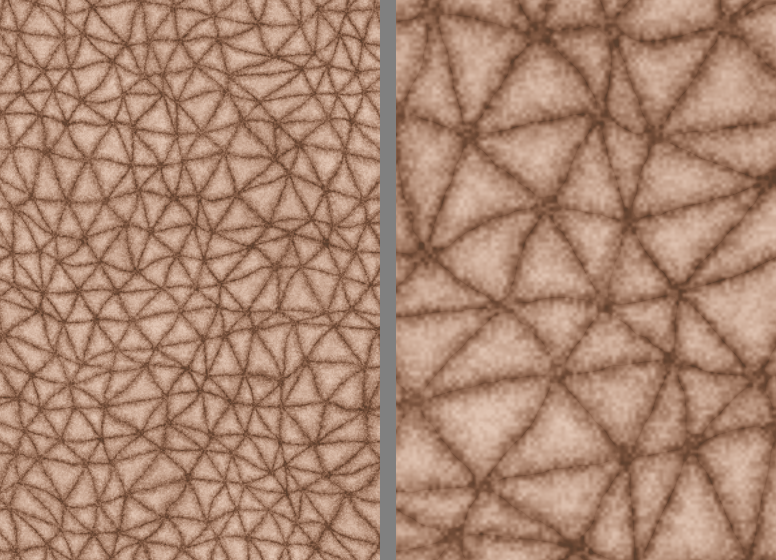
Left, the full canvas; right, a detail of the centre.
Write a Shadertoy shader that draws this pattern.

```glsl
// Irregular net of softly shaded triangles, drawn like brown pencil on grainy paper.

const float TRIANGLES_ACROSS = 10.8;
const float ROW_HEIGHT = 0.87;
const float JITTER = 0.54;
const vec3 DARK_UMBER = vec3(0.36, 0.25, 0.18);
const vec3 PALE_SKIN = vec3(0.88, 0.77, 0.70);
const vec3 TONE_CURVE = vec3(1.0, 1.3, 1.45);

vec2 hash2(vec2 p) {
    vec3 q = fract(p.xyx * vec3(0.1031, 0.1030, 0.0973));
    q += dot(q, q.yzx + 33.33);
    return fract((q.xx + q.yz) * q.zy);
}

float valueNoise(vec2 p) {
    vec2 i = floor(p), f = fract(p);
    f = f * f * (3.0 - 2.0 * f);
    float low = mix(hash2(i).x, hash2(i + vec2(1, 0)).x, f.x);
    float high = mix(hash2(i + vec2(0, 1)).x, hash2(i + vec2(1, 1)).x, f.x);
    return mix(low, high, f.y);
}

vec2 noiseOffset(vec2 p) {
    return vec2(valueNoise(p), valueNoise(p + vec2(37.2, 71.7))) - 0.5;
}

// Jittered corner of the staggered lattice
vec2 corner(vec2 id) {
    vec2 base = vec2(id.x + 0.5 * mod(id.y, 2.0), id.y * ROW_HEIGHT);
    return base + JITTER * (hash2(id + 50.0) - 0.5);
}

float segmentDistance(vec2 p, vec2 a, vec2 b) {
    vec2 ab = b - a;
    float h = clamp(dot(p - a, ab) / dot(ab, ab), 0.0, 1.0);
    return length(p - a - h * ab);
}

// x: rounded distance to the net, y: exact distance to the nearest line
vec2 netDistance(vec2 p, float sharpness) {
    vec2 cell = floor(vec2(p.x, p.y / ROW_HEIGHT));
    float sum = 0.0, nearest = 9.0;
    for (int j = -2; j <= 1; j++) {
        for (int i = -2; i <= 1; i++) {
            vec2 id = cell + vec2(i, j);
            vec2 a = corner(id), b = corner(id + vec2(1, 0));
            vec2 c = corner(id + vec2(1, 1)), d = corner(id + vec2(0, 1));
            // Split each quad along its shorter diagonal
            bool rising = distance(a, c) < distance(b, d);
            float diagonal = rising ? segmentDistance(p, a, c) : segmentDistance(p, b, d);
            float bottom = segmentDistance(p, a, b);
            float side = segmentDistance(p, a, d);
            sum += exp(-sharpness * bottom) + exp(-sharpness * side) + exp(-sharpness * diagonal);
            nearest = min(nearest, min(diagonal, min(bottom, side)));
        }
    }
    return vec2(max(-log(sum) / sharpness, 0.0), nearest);
}

// Paper tooth, centred on zero
float paperGrain(vec2 p) {
    float fine = valueNoise(p * 27.0);
    float coarse = valueNoise(mat2(0.8, 0.6, -0.6, 0.8) * p * 14.0 + 9.0);
    return 0.6 * fine + 0.4 * coarse - 0.5;
}

void mainImage(out vec4 fragColor, in vec2 fragCoord) {
    vec2 p = fragCoord / iResolution.x * TRIANGLES_ACROSS;
    float grain = paperGrain(p);

    // Uneven spacing, hand-curved lines and rough pencil edges
    vec2 bent = p + 0.9 * noiseOffset(p * 0.35) + 0.22 * noiseOffset(p * 1.3 + 5.0);
    bent += 0.035 * noiseOffset(p * 9.0);
    vec2 net = netDistance(bent, 26.0);

    // Broad shading from the lines up to the lit centres
    float lift = clamp(net.x / 0.225 + 0.04 * grain, 0.0, 1.0);
    float tone = 0.33 + 0.56 * pow(lift, 0.55);

    // Soft dark line core with changing pencil pressure
    float pressure = mix(0.02, 0.19, valueNoise(p * 1.1 + 20.0));
    tone -= pressure * (1.0 - smoothstep(0.0, 0.085, net.y));

    // Grain is strongest in the shaded flanks; patches vary slowly
    tone += grain * mix(0.56, 0.22, lift);
    tone += 0.08 * (valueNoise(p * 0.6 + 3.0) - 0.5);
    tone += 0.10 * lift * (valueNoise(p * vec2(5.0, 3.0)) - 0.5);

    vec3 blend = pow(vec3(clamp(tone, 0.0, 1.0)), TONE_CURVE);
    fragColor = vec4(mix(DARK_UMBER, PALE_SKIN, blend), 1.0);
}
```
